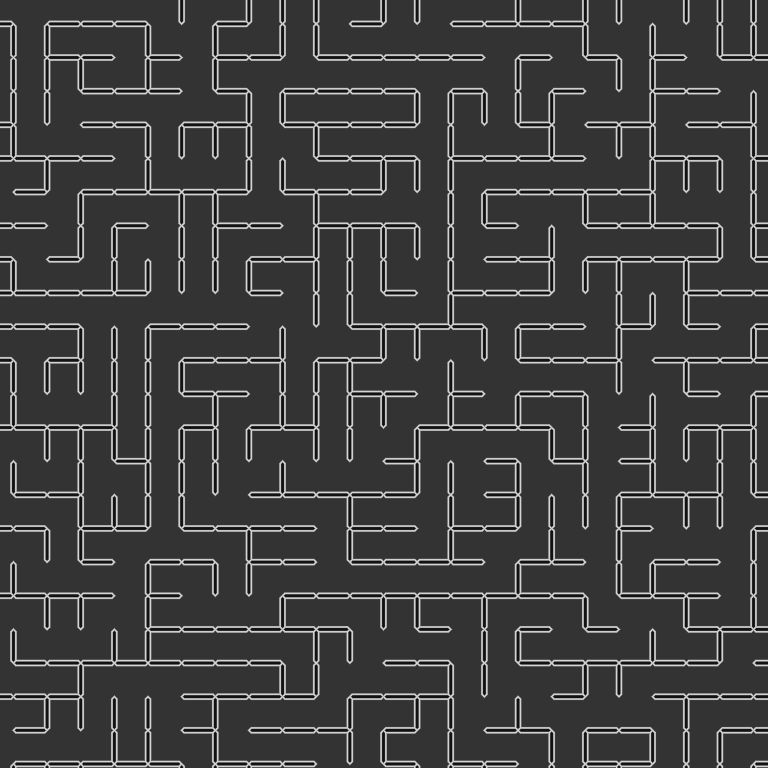
Write a three.js fragment shader that draws this pattern.

```glsl
// Maze of outlined wall segments with pointed ends on a charcoal ground.
varying vec2 vUv;

float hash(vec2 p) {
  return fract(sin(dot(p, vec2(127.1, 311.7))) * 43758.5453);
}

// Every row and column is one-way; a node follows either its row or its column.
vec2 street(vec2 node, bool alongRow) {
  vec2 lane = alongRow ? vec2(37.0, node.y) : vec2(node.x, 71.0);
  float way = hash(lane) < 0.5 ? -1.0 : 1.0;
  return alongRow ? vec2(way, 0.0) : vec2(0.0, way);
}

bool followsRow(vec2 node) {
  return hash(node + 5.3) < 0.5;
}

// Direction of the wall leaving a node; small closed rings are opened.
vec2 heading(vec2 node) {
  bool alongRow = followsRow(node);
  vec2 parity = mod(node, 2.0);
  if (parity.x + parity.y < 0.5) {
    vec2 walker = node;
    for (int i = 0; i < 12; i++) {
      walker += street(walker, followsRow(walker));
    }
    if (distance(walker, node) < 0.5) alongRow = !alongRow;
  }
  return street(node, alongRow);
}

void main() {
  vec2 p = vUv * 22.83 - vec2(0.4, 0.12);
  vec2 node = floor(p + 0.5);
  vec2 local = p - node;
  vec2 ownHeading = heading(node);

  // Gather the four possible walls that meet at the nearest node.
  float inside = 0.0;
  float outline = 0.0;
  vec2 dir = vec2(1.0, 0.0);
  for (int i = 0; i < 4; i++) {
    bool wall = distance(ownHeading, dir) < 0.5
             || distance(heading(node + dir), -dir) < 0.5;
    if (wall) {
      // Long hexagon with 45 degree tips on both nodes
      float along = abs(dot(local, dir) - 0.5);
      float across = abs(dot(local, dir.yx));
      float d = max(across - 0.071, (along + across - 0.5) * 0.7071);
      inside = max(inside, 1.0 - smoothstep(-0.022, 0.022, d));
      outline = max(outline, 1.0 - smoothstep(0.004, 0.048, abs(d)));
    }
    dir = vec2(-dir.y, dir.x);
  }

  vec3 color = mix(vec3(0.2), vec3(0.07), inside);
  color = mix(color, vec3(0.83), outline);
  gl_FragColor = vec4(color, 1.0);
}
```
